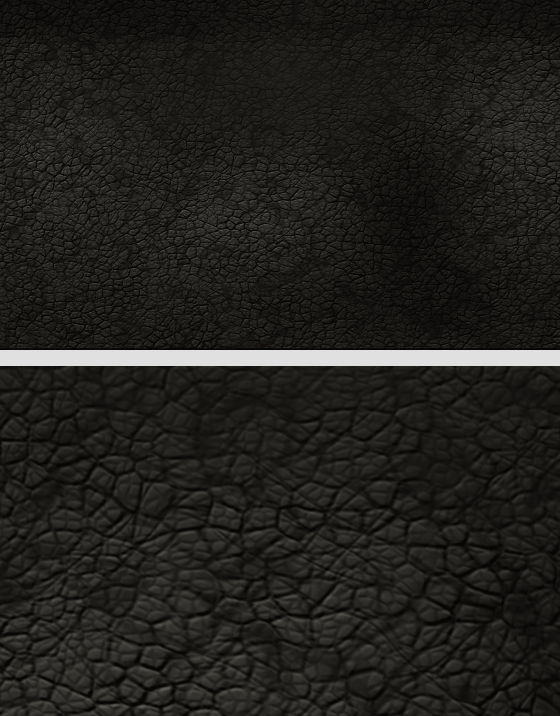
Top, the full canvas; bottom, a detail of the centre.
This texture is drawn by a Shadertoy shader. Its source:

```glsl
// Dark, softly lit leather with an irregular net of fine creases.
#define GRAIN_SCALE vec2(35.0, 45.0)
#define FINE_SCALE vec2(74.0, 96.0)
#define WRINKLE_SCALE vec2(11.0, 38.0)
#define LIGHT_STEP vec2(-0.0012, 0.0028)
#define BASE_SHEEN 0.108
#define GLOSS 0.85
#define CREASE_FLOOR 0.42
#define DARK_TINT vec3(1.04, 0.97, 0.86)
#define BRIGHT_TINT vec3(1.01, 1.0, 0.92)

float hash(vec2 p) {
    return fract(sin(dot(p, vec2(127.1, 311.7))) * 43758.5453);
}

float noise(vec2 p) {
    vec2 cell = floor(p), f = fract(p);
    f = f * f * (3.0 - 2.0 * f);
    float low = mix(hash(cell), hash(cell + vec2(1, 0)), f.x);
    float high = mix(hash(cell + vec2(0, 1)), hash(cell + vec2(1, 1)), f.x);
    return mix(low, high, f.y);
}

vec2 noise2(vec2 p) {
    return vec2(noise(p), noise(p + 57.3)) - 0.5;
}

// Gap between the two nearest cell centres: zero on the cell borders
float cellGap(vec2 p) {
    vec2 cell = floor(p), f = fract(p);
    float nearest = 9.0, second = 9.0;
    for (int y = -1; y <= 1; y++) {
        for (int x = -1; x <= 1; x++) {
            vec2 offset = vec2(x, y);
            vec2 id = cell + offset;
            vec2 jitter = vec2(hash(id), hash(id + 19.7));
            float d = length(offset + 0.05 + 0.9 * jitter - f);
            second = min(second, max(nearest, d));
            nearest = min(nearest, d);
        }
    }
    return second - nearest;
}

// Long creases along the zero line of stretched noise
float wrinkle(vec2 p, float angle) {
    float c = cos(angle), s = sin(angle);
    vec2 q = mat2(c, -s, s, c) * p * WRINKLE_SCALE;
    return smoothstep(0.0, 0.11, abs(noise(q + angle * 31.0) - 0.5));
}

// Leather height: 0 in the creases, about 1 on the grains
float leatherHeight(vec2 p) {
    vec2 q = p + 0.05 * noise2(p * 3.0) + 0.013 * noise2(p * 19.0);
    float gap = cellGap(q * GRAIN_SCALE);
    float grain = 0.75 * smoothstep(0.0, 0.28, gap) + 0.25 * min(gap * 1.4, 1.0);
    float fine = smoothstep(0.0, 0.5, cellGap(q * FINE_SCALE + 7.0));
    float depth = mix(0.3, 0.85, noise(p * 23.0 + 4.0));
    float h = 1.0 - depth * (1.0 - grain);
    h -= 0.27 * (1.0 - fine);
    h *= mix(0.55, 1.0, wrinkle(q, 0.75));
    h *= mix(0.6, 1.0, wrinkle(q, -0.65));
    return h + 0.16 * (noise(p * 150.0) - 0.5);
}

float glow(vec2 uv, vec2 center, vec2 radius) {
    vec2 d = (uv - center) / radius;
    return exp(-dot(d, d));
}

// Broad pools of light and shade over the hide
float sheenAt(vec2 uv) {
    float sheen = BASE_SHEEN;
    sheen += 0.060 * glow(uv, vec2(0.10, 0.56), vec2(0.15, 0.24));
    sheen += 0.050 * glow(uv, vec2(0.46, 0.40), vec2(0.17, 0.16));
    sheen += 0.022 * glow(uv, vec2(0.25, 0.25), vec2(0.30, 0.18));
    sheen += 0.050 * glow(uv, vec2(0.93, 0.62), vec2(0.15, 0.25));
    sheen -= 0.050 * glow(uv, vec2(0.74, 0.40), vec2(0.10, 0.22));
    sheen -= 0.024 * glow(uv, vec2(0.76, 0.12), vec2(0.25, 0.12));
    float edge = uv.y + 0.03 * (noise(uv * 5.0) - 0.5);
    float topShade = smoothstep(0.85, 0.93, edge);
    sheen -= topShade * mix(0.038, 0.015, glow(uv, vec2(0.6, 0.95), vec2(0.2)));
    return sheen + 0.016 * (noise(uv * 6.0 + 3.0) - 0.5);
}

void mainImage(out vec4 fragColor, in vec2 fragCoord) {
    vec2 uv = fragCoord / iResolution.xy;
    vec2 p = fragCoord / iResolution.y;

    // Relief fades in the smooth upper middle
    float relief = 1.0 - 0.55 * glow(uv, vec2(0.50, 0.76), vec2(0.28, 0.18));
    float height = leatherHeight(p);
    float slope = height - leatherHeight(p + LIGHT_STEP);

    // Dark creases and lit grain edges
    float shade = mix(1.0, CREASE_FLOOR + 0.8 * height, relief);
    shade += GLOSS * relief * (slope + 0.4 * max(slope, 0.0));
    float light = max(sheenAt(uv) * shade, 0.025);

    // Thin shadow along the lower edge
    light *= mix(0.3, 1.0, smoothstep(0.003, 0.008, uv.y));

    vec3 tint = mix(DARK_TINT, BRIGHT_TINT, smoothstep(0.08, 0.2, light));
    fragColor = vec4(light * tint, 1.0);
}
```
